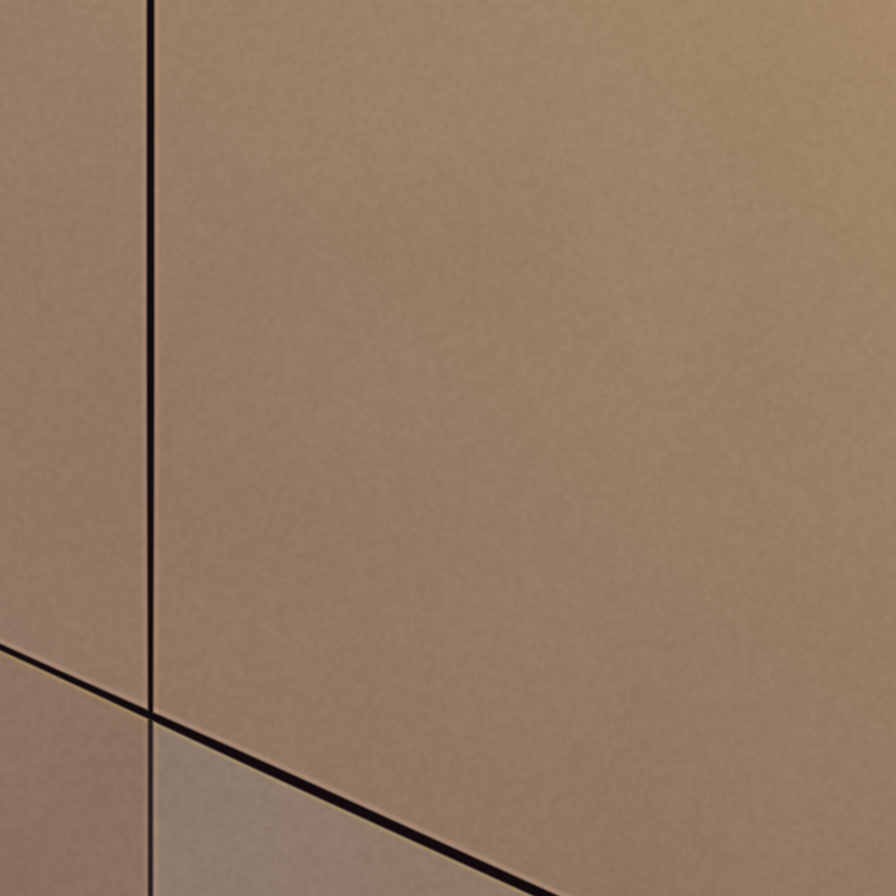
A three.js fragment shader for this texture:

```glsl
// Warm matte wall panels split by a vertical seam and a slanted seam.
// Corner colours are blended for the soft light, seams are distance bands
// with faint rims, and two octaves of value noise add the fine grain.

varying vec2 vUv;

// Wall light, by corner
const vec3 TOP_LEFT = vec3(0.585, 0.488, 0.395);
const vec3 TOP_RIGHT = vec3(0.640, 0.528, 0.410);
const vec3 LOW_LEFT = vec3(0.548, 0.446, 0.382);
const vec3 LOW_RIGHT = vec3(0.572, 0.472, 0.382);
const vec3 GREY_PANEL = vec3(0.555, 0.480, 0.428);

// Seams
const vec3 SEAM_COLOR = vec3(0.065, 0.035, 0.045);
const vec3 WARM_RIM = vec3(0.075, 0.030, 0.015);
const vec3 PALE_RIM = vec3(0.090, 0.065, 0.065);
const vec3 YELLOW_RIM = vec3(0.070, 0.065, -0.020);
const float SEAM_X = 0.1680;
const float SLANT_START = 0.2780;
const float SLANT_SLOPE = -0.456;
const float SEAM_SOFT = 0.0020;

// Grain
const float GRAIN_SCALE = 155.0;
const float GRAIN_AMOUNT = 0.034;
const float MOTTLE_SCALE = 7.0;
const float MOTTLE_AMOUNT = 0.012;

float hash(vec2 p) {
  vec3 q = fract(vec3(p.xyx) * 0.1031);
  q += dot(q, q.yzx + 33.33);
  return fract((q.x + q.y) * q.z);
}

float valueNoise(vec2 p) {
  vec2 cell = floor(p);
  vec2 f = fract(p);
  f = f * f * (3.0 - 2.0 * f);
  float low = mix(hash(cell), hash(cell + vec2(1.0, 0.0)), f.x);
  float high = mix(hash(cell + vec2(0.0, 1.0)), hash(cell + 1.0), f.x);
  return mix(low, high, f.y);
}

// Soft bell around an offset, for rims and shading
float bell(float d, float width) {
  return exp(-d * d / (width * width));
}

// Dark band of a given half width
float band(float d, float halfWidth) {
  return 1.0 - smoothstep(halfWidth - SEAM_SOFT, halfWidth + SEAM_SOFT, abs(d));
}

vec3 wallLight(vec2 uv) {
  vec3 top = mix(TOP_LEFT, TOP_RIGHT, uv.x);
  vec3 low = mix(LOW_LEFT, LOW_RIGHT, uv.x);
  return mix(low, top, uv.y);
}

float grain(vec2 uv) {
  mat2 turn = mat2(0.8, 0.6, -0.6, 0.8);
  float fine = valueNoise(turn * uv * GRAIN_SCALE);
  float finer = valueNoise(uv * GRAIN_SCALE * 1.7 + 19.0);
  return 0.6 * fine + 0.4 * finer - 0.5;
}

void main() {
  vec2 uv = vUv;

  // Signed distances: right of the upright seam, above the slanted seam
  float across = uv.x - SEAM_X;
  float above = (uv.y - SLANT_START - SLANT_SLOPE * uv.x)
    / sqrt(1.0 + SLANT_SLOPE * SLANT_SLOPE);
  float lower = 1.0 - smoothstep(-0.003, 0.003, above);
  float right = smoothstep(-0.003, 0.003, across);

  // Panels
  vec3 color = wallLight(uv);
  float greyFade = 1.0 - smoothstep(0.05, 0.40, across);
  color = mix(color, GREY_PANEL, lower * right * mix(0.5, 0.9, greyFade));
  color -= 0.012 * lower * (1.0 - right);

  // Surface
  color += MOTTLE_AMOUNT * (valueNoise(uv * MOTTLE_SCALE) - 0.5);
  color += GRAIN_AMOUNT * grain(uv);

  // Rims catching light beside the seams
  float growth = smoothstep(0.0, 0.35, uv.x);
  float slantHalf = mix(0.0031, 0.0056, growth);
  float uprightHalf = mix(0.0026, 0.0040, smoothstep(0.1, 0.65, uv.y));
  color += WARM_RIM * bell(across - uprightHalf - 0.0035, 0.0025);
  color += 0.5 * PALE_RIM * bell(across + uprightHalf + 0.0035, 0.0025);
  color += PALE_RIM * bell(above - slantHalf - 0.0035, 0.0028);
  color += YELLOW_RIM * bell(above + slantHalf + 0.0025, 0.0020);

  // Dark gaps, the upright one paler below the crossing
  float upright = band(across, uprightHalf) * mix(1.0, 0.82, lower);
  float slant = band(above, slantHalf);
  color = mix(color, SEAM_COLOR, max(upright, slant));

  gl_FragColor = vec4(color, 1.0);
}
```
